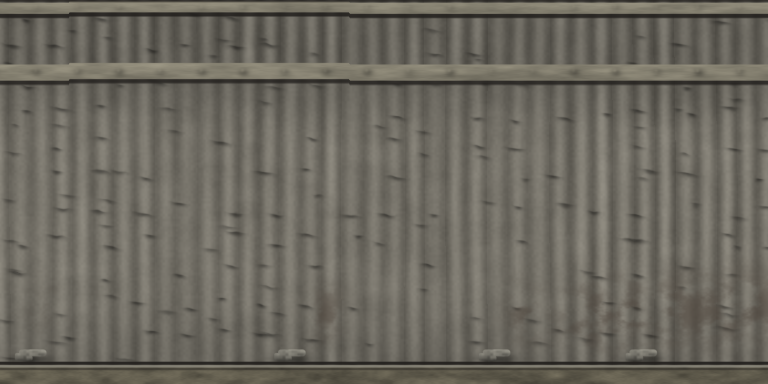
Give the GLSL for this texture, as a WebGL 2 fragment shader.

```glsl
#version 300 es
precision highp float;
// Weathered corrugated metal wall with 37 ridges, two bolted rails, a sill and four latches.
uniform vec2 u_resolution;
out vec4 fragColor;

const float TAU = 6.2831853;
const float RIDGES = 18.5;   // per canvas height; the canvas is two heights wide
const vec3 GROOVE = vec3(0.355, 0.343, 0.313);
const vec3 RIDGE = vec3(0.535, 0.520, 0.480);
const vec3 RAIL = vec3(0.520, 0.502, 0.440);
const vec3 SILL = vec3(0.370, 0.352, 0.295);
const vec3 GAP = vec3(0.130, 0.120, 0.110);
const vec3 RUST = vec3(0.300, 0.262, 0.228);
const vec3 STEEL = vec3(0.550, 0.540, 0.500);

float hash(vec2 p) {
  vec3 q = fract(vec3(p.xyx) * 0.1031);
  q += dot(q, q.yzx + 33.33);
  return fract((q.x + q.y) * q.z);
}

float noise(vec2 p) {
  vec2 i = floor(p), f = fract(p);
  f = f * f * (3.0 - 2.0 * f);
  float low = mix(hash(i), hash(i + vec2(1, 0)), f.x);
  float high = mix(hash(i + vec2(0, 1)), hash(i + vec2(1, 1)), f.x);
  return mix(low, high, f.y);
}

float fbm(vec2 p) {
  float sum = 0.0, gain = 0.5;
  for (int i = 0; i < 4; i++) {
    sum += gain * noise(p);
    p = p * 2.03 + 17.0;
    gain *= 0.5;
  }
  return sum;
}

float band(float y, float low, float high, float soft) {
  return smoothstep(low - soft, low + soft, y) - smoothstep(high - soft, high + soft, y);
}

float blob(vec2 d, vec2 size) {
  d /= size;
  return exp(-dot(d, d));
}

float boxDistance(vec2 p, vec2 halfSize, float radius) {
  vec2 d = abs(p) - halfSize + radius;
  return length(max(d, 0.0)) + min(max(d.x, d.y), 0.0) - radius;
}

// One short horizontal scuff in some of the cells
float scuffs(vec2 p, vec2 cell, float seed, float amount) {
  vec2 id = floor(p / cell) + seed;
  vec2 center = vec2(0.3 + 0.4 * hash(id), 0.25 + 0.5 * hash(id + 41.0));
  vec2 d = (fract(p / cell) - center) * cell;
  d.y += 0.005 * (noise(p * 55.0) - 0.5) + d.x * 0.15;
  float height = d.y > 0.0 ? 0.003 : 0.007;
  float width = mix(0.010, 0.022, hash(id + 7.0));
  return step(1.0 - amount, hash(id + 83.0)) * blob(d, vec2(width, height));
}

vec3 corrugatedWall(vec2 p) {
  float x = p.x * RIDGES + 0.14 * (noise(vec2(p.x * 9.0, p.y * 2.0)) - 0.5);
  float id = floor(x + 0.5);
  float upper = step(0.81, p.y);
  float contrast = mix(0.30, 0.42, max(upper, smoothstep(1.35, 1.6, p.x)));
  contrast *= 0.7 + 0.6 * hash(vec2(id, 3.0));
  float light = 0.54 + contrast * cos(TAU * x);
  light += 0.16 * (hash(vec2(id, 9.0 + upper)) - 0.5) * (0.5 + 0.5 * cos(TAU * x));
  // Vertical streaks, blotches and grain
  light += 0.30 * (fbm(vec2(p.x * 45.0, p.y * 5.0)) - 0.47);
  light += 0.34 * (fbm(p * vec2(14.0, 20.0)) - 0.47);
  light += 0.12 * (noise(p * 150.0) - 0.5);
  vec3 color = mix(GROOVE, RIDGE, light);
  float wear = scuffs(p, vec2(0.108, 0.083), 11.0, 0.5);
  wear += 0.7 * scuffs(p + 0.037, vec2(0.135, 0.061), 57.0, 0.35);
  color *= 1.0 - 0.36 * min(wear, 1.0);
  // Shade under the rails and along the foot
  color *= 1.0 - 0.13 * smoothstep(0.64, 0.78, p.y);
  return color * (1.0 - 0.10 * smoothstep(0.25, 0.06, p.y));
}

float rustMask(vec2 p) {
  float patches = blob(p - vec2(0.85, 0.185), vec2(0.045, 0.065));
  patches += blob(p - vec2(1.37, 0.185), vec2(0.050, 0.065));
  patches += 0.7 * blob(p - vec2(0.12, 0.20), vec2(0.04, 0.05));
  patches += smoothstep(1.40, 1.55, p.x) * blob(vec2(0.0, p.y - 0.18 - 0.07 * (p.x - 1.6)), vec2(1.0, 0.085));
  return min(patches, 1.0) * smoothstep(0.28, 0.68, fbm(p * vec2(20.0, 28.0) + 5.0));
}

vec3 railColor(vec2 p, float middle, float halfHeight, float bolts) {
  float across = (p.y - middle) / halfHeight;
  float grain = fbm(p * vec2(12.0, 70.0)) - 0.47;
  vec3 color = RAIL * (1.0 + 0.07 * across + 0.35 * grain);
  float x = (p.x - 0.096) * 9.28;
  float strength = bolts * (0.3 + 0.7 * hash(vec2(floor(x + 0.5), 21.0)));
  vec2 d = vec2((fract(x + 0.5) - 0.5) / 9.28, p.y - middle);
  color *= 1.0 - 0.32 * strength * blob(d, vec2(0.014, 0.010));
  return color * (1.0 + 0.15 * strength * blob(d - vec2(-0.003, 0.004), vec2(0.005)));
}

vec3 addLatch(vec3 color, vec2 d, float soft) {
  float bar = boxDistance(d - vec2(0.005, 0.004), vec2(0.036, 0.009), 0.008);
  float foot = boxDistance(d - vec2(-0.018, -0.006), vec2(0.023, 0.010), 0.005);
  float shape = min(bar, foot);
  color *= 1.0 - 0.45 * blob(d - vec2(0.004, -0.013), vec2(0.045, 0.013));
  vec3 metal = STEEL * (0.86 + 15.0 * d.y + 0.3 * (noise(d * 130.0 + 40.0) - 0.5));
  return mix(color, metal, 0.85 * smoothstep(soft, -soft, shape));
}

void main() {
  vec2 p = gl_FragCoord.xy / u_resolution.y;
  float soft = max(0.0022, 0.7 / u_resolution.y);
  vec3 color = corrugatedWall(p);
  color = mix(color, RUST, 0.55 * rustMask(p));
  float latches[4] = float[4](0.08, 0.755, 1.288, 1.67);
  for (int i = 0; i < 4; i++) color = addLatch(color, p - vec2(latches[i], 0.077), soft);
  // Rails with dark lower edges; one sheet sits slightly higher
  float y = p.y - 0.004 * band(p.x, 0.18, 0.91, soft);
  color = mix(color, GAP, 0.80 * band(y, 0.779, 0.792, 0.004));
  color = mix(color, railColor(p, 0.811, 0.022, 1.0), band(y, 0.790, 0.832, soft));
  color = mix(color, GAP, 0.85 * band(y, 0.953, 0.965, 0.003));
  color = mix(color, railColor(p, 0.978, 0.015, 0.4), band(y, 0.964, 0.993, soft));
  color = mix(color, GAP, 0.75 * smoothstep(0.991, 0.998, p.y));
  // Sill: dark gap, bright lip and stained base
  float stain = fbm(p * vec2(18.0, 45.0)) - 0.47;
  color = mix(color, SILL * (1.0 + 0.7 * stain), smoothstep(0.052, 0.046, p.y));
  color = mix(color, GAP, 0.9 * band(p.y, 0.050, 0.058, soft));
  color = mix(color, STEEL, 0.75 * band(p.y, 0.043, 0.049, soft));
  color = mix(color, GAP, 0.45 * band(p.y, 0.036, 0.042, soft));
  fragColor = vec4(clamp(color, 0.0, 1.0), 1.0);
}
```
